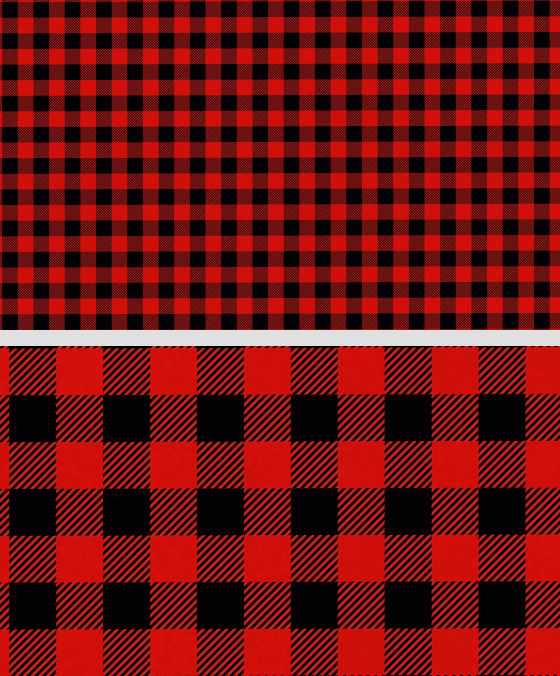
Top: the whole. Bottom: its middle third, enlarged.
A Shadertoy shader for this pattern:

```glsl
// Red and black buffalo check woven as a fine diagonal twill.
// Warp and weft each alternate black and red bands; a rising diagonal stripe
// picks which thread shows, so unlike crossings become hatched squares.

const vec2 REPEATS = vec2(17.9, 10.57);    // checks across and down
const vec2 OFFSET = vec2(0.07, 0.07);      // start of the first black band
const float SKEW = 0.045;                  // slight rise of the rows to the right
const float TWILL_PER_CHECK = 12.0;
const float BLACK_SHARE = 0.5;

const vec3 BLACK = vec3(0.018, 0.008, 0.018);
const vec3 RED = vec3(0.815, 0.06, 0.04);
const vec3 HATCH_DARK = vec3(0.045, 0.005, 0.012);
const vec3 HATCH_RED = vec3(0.79, 0.14, 0.13);

float hash(vec2 p) {
    vec3 q = fract(vec3(p.xyx) * 0.1031);
    q += dot(q, q.yzx + 33.33);
    return fract((q.x + q.y) * q.z);
}

float valueNoise(vec2 p) {
    vec2 cell = floor(p);
    vec2 f = fract(p);
    f = f * f * (3.0 - 2.0 * f);
    float low = mix(hash(cell), hash(cell + vec2(1.0, 0.0)), f.x);
    float high = mix(hash(cell + vec2(0.0, 1.0)), hash(cell + vec2(1.0)), f.x);
    return mix(low, high, f.y);
}

// Antialiased coverage of a repeating band that fills [0, share) of each period
float band(float phase, float share, float footprint) {
    float d = abs(fract(phase - 0.5 * share + 0.5) - 0.5) - 0.5 * share;
    return clamp(0.5 - d / footprint, 0.0, 1.0);
}

void mainImage(out vec4 fragColor, in vec2 fragCoord) {
    vec2 uv = fragCoord / iResolution.xy;
    vec2 check = vec2(uv.x, 1.0 - uv.y) * REPEATS - OFFSET;
    check.y += SKEW * uv.x;
    vec2 pixel = REPEATS / iResolution.xy;

    // Twill stripe: 1 shows the warp, 0 shows the weft
    float twill = band((check.x + check.y) * TWILL_PER_CHECK, 0.5,
                       (pixel.x + pixel.y) * TWILL_PER_CHECK);

    // Redness of the two thread sets, with edges nudged by the weave
    vec2 wobble = (twill - 0.5) * vec2(0.012, -0.012);
    float warp = 1.0 - band(check.x + wobble.x, BLACK_SHARE, pixel.x);
    float weft = 1.0 - band(check.y + wobble.y, BLACK_SHARE, pixel.y);

    // Solid squares where threads agree, hatching where they differ
    float redness = mix(weft, warp, twill);
    float hatched = abs(warp - weft);
    vec3 solid = mix(BLACK, RED, redness);
    vec3 hatch = mix(HATCH_DARK, HATCH_RED, redness);
    vec3 color = mix(solid, hatch, hatched);

    // Fibre grain and a faint, broad unevenness of the dye
    float grain = valueNoise(check * 24.0) - 0.5;
    float dye = valueNoise(check * 0.6) - 0.5;
    color *= 1.0 + 0.06 * grain + 0.03 * dye;

    fragColor = vec4(clamp(color, 0.0, 1.0), 1.0);
}
```
